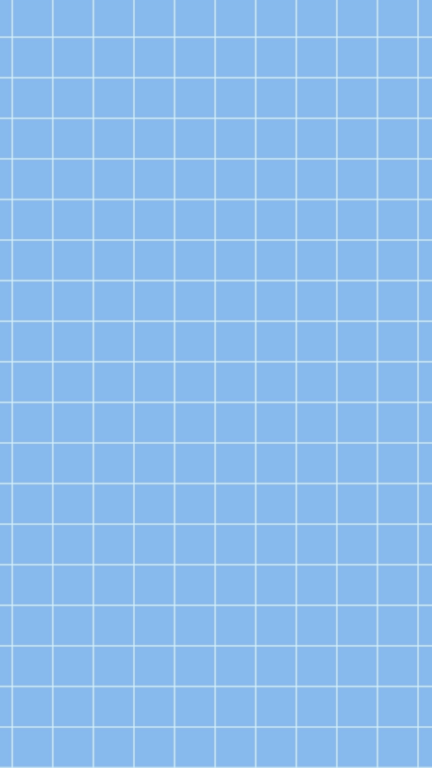
Write a WebGL 2 fragment shader that draws this pattern.

```glsl
#version 300 es
precision highp float;
// Thin pale square grid on a flat sky-blue ground, with a faint fringe along the lines.

uniform vec2 u_resolution;
out vec4 outColor;

// Lengths are in canvas widths.
const float CELL = 0.09394;                     // grid spacing
const vec2 GRID_ORIGIN = vec2(0.0283, 0.0009);  // one line crossing
const float LINE_WIDTH = 0.0028;
const float LINE_SOFTNESS = 0.0042;             // width of the line's edge filter
const float FRINGE_REACH = 0.0054;              // half width of the dull fringe
const float RIM_REACH = 0.0085;                 // half width of the outer rim

const vec3 GROUND = vec3(0.53, 0.73, 0.93);
const vec3 FRINGE = vec3(0.55, 0.73, 0.90);
const vec3 RIM = vec3(0.53, 0.72, 0.94);
const vec3 LINE = vec3(0.83, 0.94, 0.99);

// Distance to the nearest vertical (x) and horizontal (y) line.
vec2 gridDistance(vec2 p) {
    vec2 cell = (p - GRID_ORIGIN) / CELL;
    return abs(fract(cell + 0.5) - 0.5) * CELL;
}

// Box-filtered coverage of a band centred on distance zero.
vec2 bandCoverage(vec2 d, float width, float blur) {
    vec2 upper = min(d + 0.5 * blur, vec2(0.5 * width));
    vec2 lower = max(d - 0.5 * blur, vec2(-0.5 * width));
    return clamp((upper - lower) / blur, 0.0, 1.0);
}

// Combined coverage of both line directions.
float crossed(vec2 c) {
    return 1.0 - (1.0 - c.x) * (1.0 - c.y);
}

void main() {
    vec2 p = gl_FragCoord.xy / u_resolution.x;
    float pixel = 1.0 / u_resolution.x;
    vec2 d = gridDistance(p);

    // Faint tints beside the lines
    vec3 color = GROUND;
    color = mix(color, RIM, crossed(bandCoverage(d, 2.0 * RIM_REACH, pixel)));
    color = mix(color, FRINGE, crossed(bandCoverage(d, 2.0 * FRINGE_REACH, pixel)));

    // Grid lines
    float blur = max(pixel, LINE_SOFTNESS);
    color = mix(color, LINE, crossed(bandCoverage(d, LINE_WIDTH, blur)));

    outColor = vec4(color, 1.0);
}
```
